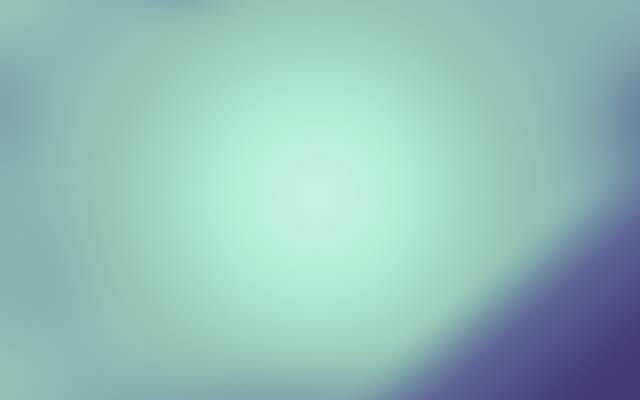
A Shadertoy shader for this background:

```glsl
// A soft mint glow on a teal field, with a deep indigo corner at lower right.
// Radial colour ramps form the glow, elliptical spots tint the borders,
// and a slanted smooth gradient lays the dark corner over them.

#define GLOW_CENTER vec2(0.792, 0.512)
#define GLOW_STRETCH 0.94
#define CORNER_START vec2(1.04, 0.02)
#define CORNER_NORMAL vec2(0.65, -0.76)

const vec3 CORE   = vec3(0.78, 0.955, 0.885);
const vec3 MINT   = vec3(0.705, 0.93, 0.835);
const vec3 SAGE   = vec3(0.575, 0.77, 0.715);
const vec3 TEAL   = vec3(0.54, 0.72, 0.71);
const vec3 SLATE  = vec3(0.40, 0.49, 0.61);
const vec3 VIOLET = vec3(0.36, 0.40, 0.58);
const vec3 INDIGO = vec3(0.26, 0.235, 0.46);

// Gaussian falloff inside an ellipse
float spot(vec2 p, vec2 center, vec2 radius) {
    vec2 q = (p - center) / radius;
    return exp(-dot(q, q));
}

// Radial ramp from the bright core to the teal field
vec3 glowColor(vec2 p) {
    vec2 q = p - GLOW_CENTER;
    q.x *= mix(GLOW_STRETCH, 1.0, smoothstep(-0.3, 0.3, q.x));
    float r = length(q);
    vec3 color = mix(CORE, MINT, smoothstep(-0.05, 0.25, r));
    color = mix(color, SAGE, smoothstep(0.15, 0.55, r));
    return mix(color, TEAL, smoothstep(0.48, 0.72, r));
}

void mainImage(out vec4 fragColor, in vec2 fragCoord) {
    // Canvas space: 1.6 wide, 1 high
    vec2 p = fragCoord / iResolution.xy * vec2(1.6, 1.0);
    vec3 color = glowColor(p);

    // Light patches in the left corners
    float light = 0.9 * spot(p, vec2(0.0, 1.0), vec2(0.14, 0.12))
                + 0.7 * spot(p, vec2(0.0, 0.04), vec2(0.20, 0.16));
    color = mix(color, SAGE, light);

    // Dusky patches along the borders
    float dusk = 0.30 * spot(p, vec2(0.0, 0.73), vec2(0.09, 0.14))
               + 0.10 * spot(p, vec2(0.10, 0.32), vec2(0.14, 0.16))
               + 0.30 * spot(p, vec2(0.45, 1.02), vec2(0.12, 0.06))
               + 0.48 * spot(p, vec2(0.72, -0.04), vec2(0.42, 0.11))
               + 0.90 * spot(p, vec2(1.63, 0.69), vec2(0.14, 0.20));
    color = mix(color, SLATE, min(dusk, 1.0));

    // Indigo corner
    float depth = dot(p - CORNER_START, CORNER_NORMAL);
    color = mix(color, VIOLET, smoothstep(-0.13, 0.07, depth));
    color = mix(color, INDIGO, smoothstep(0.0, 0.30, depth));

    fragColor = vec4(color, 1.0);
}
```
